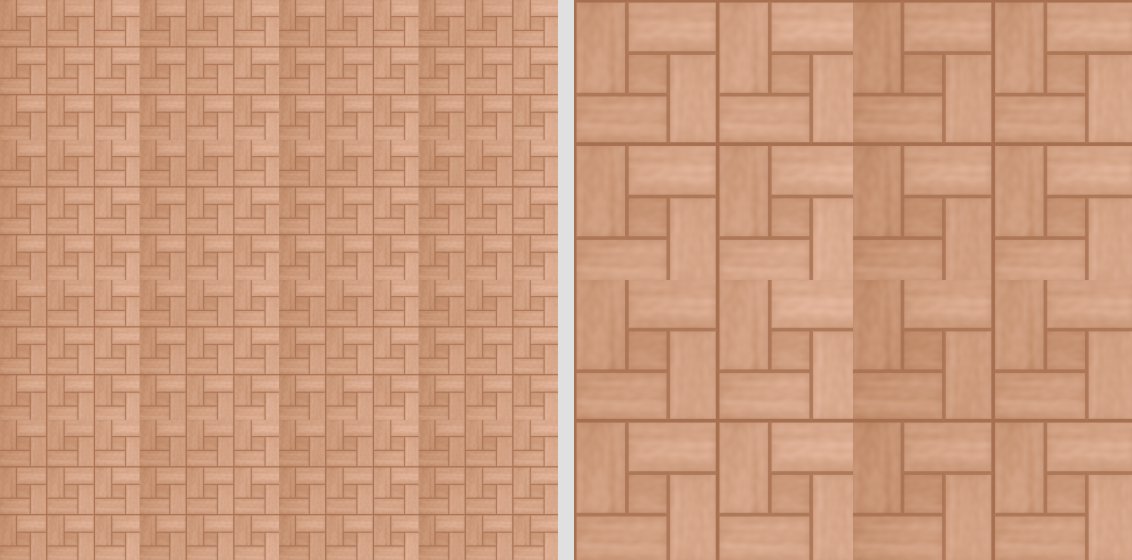
Left: the whole. Right: its middle third, enlarged.
Give the GLSL for this pattern, as a Shadertoy shader.

```glsl
// Wooden parquet: pinwheels of four planks around a small centre block.
// A panel of three by three slightly cropped pinwheels repeats 4 x 4 times;
// every pinwheel shares its gradient noise grain, so the canvas wraps.

const float REPEATS = 4.0;               // panels across and down
const float PITCH = 0.3415;              // pinwheel size within a panel
const vec2 CROP = vec2(0.0065, 0.0065);  // part cut from the panel's left and top
const float NEAR = 0.365;                // plank joints within a pinwheel
const float FAR = 0.655;
const float JOINT_HALF = 0.0135;         // half joint width, in pinwheels
const float GROOVE = 0.034;              // reach of the soft shading by a joint
const float GRAIN = 0.40;
const float FLECK = 0.16;
const float CELL_VARIATION = 0.10;       // tone change between pinwheels
const float PANEL_SHADING = 0.42;        // left to right change in tone
const float CLOUDS = 0.16;               // soft blotches over a panel
const vec3 SHADE_WOOD = vec3(0.765, 0.560, 0.430);
const vec3 PALE_WOOD = vec3(0.875, 0.690, 0.585);
const vec3 JOINT_COLOR = vec3(0.650, 0.435, 0.310);

float hash(vec2 p) {
    vec3 q = fract(vec3(p.xyx) * 0.1031);
    q += dot(q, q.yzx + 33.33);
    return fract((q.x + q.y) * q.z);
}

vec2 gradient(vec2 p) {
    float angle = 6.2832 * hash(p);
    return vec2(cos(angle), sin(angle));
}

float gradientNoise(vec2 p) {
    vec2 i = floor(p), f = fract(p);
    vec2 u = f * f * f * (f * (f * 6.0 - 15.0) + 10.0);
    vec2 e = vec2(1.0, 0.0);
    float low = mix(dot(gradient(i), f), dot(gradient(i + e), f - e), u.x);
    float high = mix(dot(gradient(i + e.yx), f - e.yx),
                     dot(gradient(i + 1.0), f - 1.0), u.x);
    return 1.4 * mix(low, high, u.y);
}

// Bounds of the plank under c; returns its index, odd for upright planks.
float findPlank(vec2 c, out vec2 lo, out vec2 hi) {
    if (c.x < NEAR && c.y < FAR) { lo = vec2(0.0); hi = vec2(NEAR, FAR); return 1.0; }
    if (c.x >= NEAR && c.y < NEAR) { lo = vec2(NEAR, 0.0); hi = vec2(1.0, NEAR); return 2.0; }
    if (c.x >= FAR && c.y >= NEAR) { lo = vec2(FAR, NEAR); hi = vec2(1.0); return 3.0; }
    if (c.x < FAR && c.y >= FAR) { lo = vec2(0.0, FAR); hi = vec2(FAR, 1.0); return 4.0; }
    lo = vec2(NEAR);
    hi = vec2(FAR);
    return 0.0;
}

float plankTone(float plank) {
    if (plank < 0.5) return -0.22;
    return plank < 1.5 ? -0.10 : plank < 2.5 ? 0.13 : plank < 3.5 ? 0.07 : 0.02;
}

float edgeDistance(vec2 c, vec2 lo, vec2 hi) {
    vec2 d = min(c - lo, hi - c);
    return min(d.x, d.y);
}

// Straight stripes along x, fine lines between them and short flecks.
float woodGrain(vec2 p, float plank) {
    vec2 q = p + vec2(3.7, 5.3) * (plank + 1.0);
    float stripes = gradientNoise(q * vec2(0.8, 9.0));
    float lines = gradientNoise(q * vec2(1.1, 21.0) + 7.3);
    float flecks = gradientNoise(q * vec2(13.0, 21.0) + 3.1);
    return GRAIN * (0.65 * stripes + 0.6 * lines) + FLECK * flecks;
}

vec3 parquet(vec2 uv, float pixel) {
    vec2 panel = fract(vec2(uv.x, 1.0 - uv.y) * REPEATS);
    vec2 p = (panel + CROP) / PITCH;
    vec2 cell = floor(p), c = fract(p), lo, hi;
    float plank = findPlank(c, lo, hi);
    bool upright = mod(plank, 2.0) > 0.5;

    // Wood tone
    float tone = 0.55 + PANEL_SHADING * (panel.x - 0.5);
    tone -= 0.16 * exp(-panel.x * 9.0);
    tone += CELL_VARIATION * (hash(cell * 7.0 + plank * 3.7 + 1.0) - 0.5);
    tone += CLOUDS * gradientNoise(panel * 3.3 + 11.7);
    tone += plankTone(plank);
    tone += woodGrain(upright ? c.yx : c, plank);
    vec3 color = mix(SHADE_WOOD, PALE_WOOD, clamp(tone, -0.35, 1.25));

    // Joints, a little stronger around the whole pinwheel
    float edge = edgeDistance(c, lo, hi);
    float border = edgeDistance(c, vec2(0.0), vec2(1.0));
    float strength = border < edge + 0.001 ? 0.98 : 0.82;
    float joint = 1.0 - smoothstep(JOINT_HALF - 0.5 * pixel, JOINT_HALF + 0.5 * pixel, edge);
    float groove = 0.30 * exp(-edge / GROOVE);
    return mix(color, JOINT_COLOR, max(joint * strength, groove));
}

void mainImage(out vec4 fragColor, in vec2 fragCoord) {
    float pixel = REPEATS / (PITCH * iResolution.y);
    vec3 sum = vec3(0.0);
    // Four samples per pixel smooth grain and panel borders
    for (int i = 0; i < 4; i++) {
        vec2 offset = vec2(i % 2, i / 2) * 0.5 - 0.25;
        sum += parquet((fragCoord + offset) / iResolution.xy, pixel);
    }
    fragColor = vec4(sum / 4.0, 1.0);
}
```
